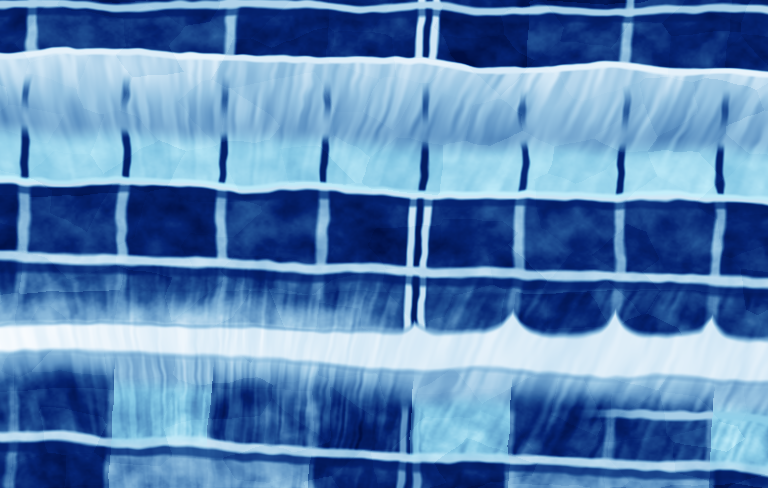
Reproduce this texture procedurally as a Shadertoy shader.

```glsl
// A blue glazed facade seen through rippled glass: sagging rails, dark panes
// and pale streaked ledges. Each layer writes one tone (0 navy to 6 white),
// which a colour ramp turns into the final blue.

const float PANE_WIDTH = 0.204;

float hash(vec2 p) {
    vec3 q = fract(vec3(p.xyx) * 0.1031);
    q += dot(q, q.yzx + 33.33);
    return fract((q.x + q.y) * q.z);
}

float noise(vec2 p) {
    vec2 i = floor(p), f = fract(p);
    f = f * f * (3.0 - 2.0 * f);
    return mix(mix(hash(i), hash(i + vec2(1, 0)), f.x),
               mix(hash(i + vec2(0, 1)), hash(i + vec2(1, 1)), f.x), f.y);
}

float fbm(vec2 p) {
    float sum = 0.0, amp = 0.53;
    for (int i = 0; i < 4; i++) {
        sum += amp * noise(p);
        p = p * 2.03 + 17.1;
        amp *= 0.5;
    }
    return sum;
}

// Flat random shade per irregular cell, for a faceted look
float facets(vec2 p) {
    vec2 base = floor(p);
    float nearest = 9.0, shade = 0.0;
    for (int k = 0; k < 9; k++) {
        vec2 c = base + vec2(k % 3 - 1, k / 3 - 1);
        vec2 d = c + vec2(hash(c), hash(c + 41.7)) - p;
        if (dot(d, d) < nearest) { nearest = dot(d, d); shade = hash(c + 9.3); }
    }
    return shade - 0.5;
}

float stroke(float d, float halfWidth) {
    return 1.0 - smoothstep(halfWidth * 0.3, halfWidth, abs(d));
}

float past(float y, float edge, float softness) {
    return smoothstep(edge - softness, edge + softness, y);
}

float span(float y, float top, float bottom, float softness) {
    return past(y, top, softness) * (1.0 - past(y, bottom, softness));
}

// Pale rail with a dark shadow just under it
float rail(float tone, float d, float halfWidth, float brightness) {
    tone = mix(tone, 0.7, 0.6 * stroke(d - halfWidth * 1.3, halfWidth));
    return mix(tone, brightness, stroke(d, halfWidth));
}

vec3 blueRamp(float tone) {
    vec3 ramp[7] = vec3[7](vec3(0.00, 0.06, 0.27), vec3(0.02, 0.14, 0.45),
        vec3(0.14, 0.34, 0.60), vec3(0.37, 0.58, 0.77), vec3(0.58, 0.76, 0.88),
        vec3(0.81, 0.90, 0.96), vec3(0.98, 0.99, 1.00));
    tone = clamp(tone, 0.0, 5.999);
    int i = int(tone);
    return mix(ramp[i], ramp[i + 1], fract(tone));
}

void mainImage(out vec4 fragColor, in vec2 fragCoord) {
    vec2 p = fragCoord / iResolution.y;
    p.y = 1.0 - p.y;                                  // y runs downwards
    p += 0.016 * (vec2(noise(p * 9.0), noise(p * 8.0 + 31.0)) - 0.5);
    p += 0.005 * (vec2(noise(p * 45.0), noise(p * 38.0 + 7.0)) - 0.5);
    float x = p.x, y = p.y;

    // Sagging horizontal boundaries, top to bottom
    float ledge = 0.102 + 0.029 * x + 0.012 * (noise(vec2(x * 7.0, 3.0)) - 0.5);
    float sill = 0.370 + 0.026 * x;
    float midRail = 0.522 + 0.036 * x;
    float lowRail = 0.892 + 0.047 * x;
    float bandEnd = 0.720 + 0.042 * x;

    // Columns: signed distance to the nearest mullion and the pane number
    float u = (x - 0.885 + 0.05 * y) / PANE_WIDTH;
    float column = floor(u + 0.5), pane = floor(u);
    float d = (u - column) * PANE_WIDTH;
    float bandStart = 0.662 + 0.022 * x - 0.045 * exp(-abs(d) * 45.0) * smoothstep(0.75, 0.95, x);

    // Surface texture
    float lean = mix(-0.25, 0.45, smoothstep(0.1, 0.9, x));
    float streak = noise(vec2((x + lean * y) * 85.0, y * 13.0)) * 0.6
                 + noise(vec2((x + lean * y) * 34.0, y * 8.0 + 5.0)) * 0.4 - 0.5;
    float cloud = fbm(p * vec2(22.0, 26.0)) - 0.5;
    float facet = facets(p * vec2(9.0, 13.0));

    // Dark upper panes, then the streaked ledge and its bright glazing
    float dark = 0.9 + 2.0 * cloud + 0.7 * (hash(vec2(pane, floor(y * 5.0))) - 0.5);
    float slope = (y - ledge) / (sill - ledge);
    float pale = mix(4.6, 3.3, smoothstep(0.0, 0.6, slope)) + 1.5 * streak;
    float glazing = past(slope, 0.64, 0.10);
    pale = mix(pale, 4.35 + 0.9 * cloud + 0.5 * streak, glazing);
    float tone = mix(dark, pale, span(y, ledge, sill, 0.004));

    // Panes under the middle rail catch light low on the left
    float drop = (y - midRail) / (bandStart - midRail);
    float glow = smoothstep(0.25, 1.0, drop) * (1.0 - smoothstep(0.6, 1.0, x));
    float lower = dark + 0.5 + 2.6 * glow + 1.3 * streak;
    tone = mix(tone, lower, span(y, midRail, bandStart, 0.005));

    // Bottom rows: fading ledge, then alternating lit and dark panes
    float lit4 = 1.0 - step(0.5, mod(pane, 3.0));
    float lit5 = 1.0 - step(1.5, mod(pane + 3.0, 4.0));
    float fade = 1.0 - smoothstep(0.0, 0.085, y - bandEnd);
    float row4 = mix(dark + 0.5 + 2.4 * lit4, 3.9, fade) + 1.6 * streak;
    float row5 = dark + 0.1 + 2.0 * lit5 + 0.6 * streak;
    tone = mix(tone, mix(row4, row5, past(y, lowRail, 0.004)), past(y, bandEnd, 0.01));

    // Mullions: dark on the ledge, pale elsewhere, paired at the centre
    float tick = max(span(slope, 0.24, 0.42, 0.10) * 0.6, span(slope, 0.62, 1.0, 0.06));
    tone = mix(tone, 0.8, tick * stroke(d, 0.011));
    float everyOther = 1.0 - mod(abs(column), 2.0);
    float openRows = max(everyOther * (1.0 - past(y, ledge, 0.004)), span(y, sill, midRail, 0.005));
    openRows = max(openRows, 0.55 * past(y, bandEnd + 0.07, 0.02));
    openRows = max(openRows, 0.45 * span(y, midRail, bandStart, 0.01));
    float centre = 1.0 - step(0.5, abs(column));
    float pairRows = max(openRows, span(y, midRail, bandStart, 0.01));
    tone = mix(tone, 0.5, centre * pairRows * stroke(d, 0.034));
    tone = mix(tone, 4.9, centre * pairRows * stroke(abs(d) - 0.015, 0.012));
    tone = mix(tone, 3.7 + 2.0 * cloud, (1.0 - centre) * openRows * stroke(d, 0.016));

    // Rails, ledge rim and the broad white band
    tone = rail(tone, y - 0.010 - 0.008 * x, 0.012, 4.4);
    tone = mix(tone, 5.4, stroke(y - ledge - 0.004, 0.010));
    tone = rail(tone, y - sill, 0.012, 4.9);
    tone = rail(tone, y - midRail, 0.016, 4.6 + cloud);
    tone = rail(tone, y - lowRail, 0.015, 4.6 + cloud);
    float sideRail = smoothstep(1.15, 1.35, x);
    tone = mix(tone, 4.3, sideRail * stroke(y - 0.79 - 0.045 * x, 0.013));
    float band = past(y, bandStart, 0.010) * (1.0 - past(y, bandEnd, 0.012));
    tone = mix(tone, 5.2 + 0.8 * exp(-x * 3.0) + 0.7 * streak, band);

    // Facet shading and a cyan tint in the bright glazing
    tone += 0.45 * facet * (1.0 - band);
    vec3 color = blueRamp(tone);
    float cyan = max(glazing * span(y, ledge, sill, 0.004), lit4 * span(y, bandEnd + 0.06, lowRail, 0.02));
    color += cyan * vec3(-0.05, 0.03, 0.02) * smoothstep(2.0, 4.0, tone);
    fragColor = vec4(clamp(color, 0.0, 1.0), 1.0);
}
```
